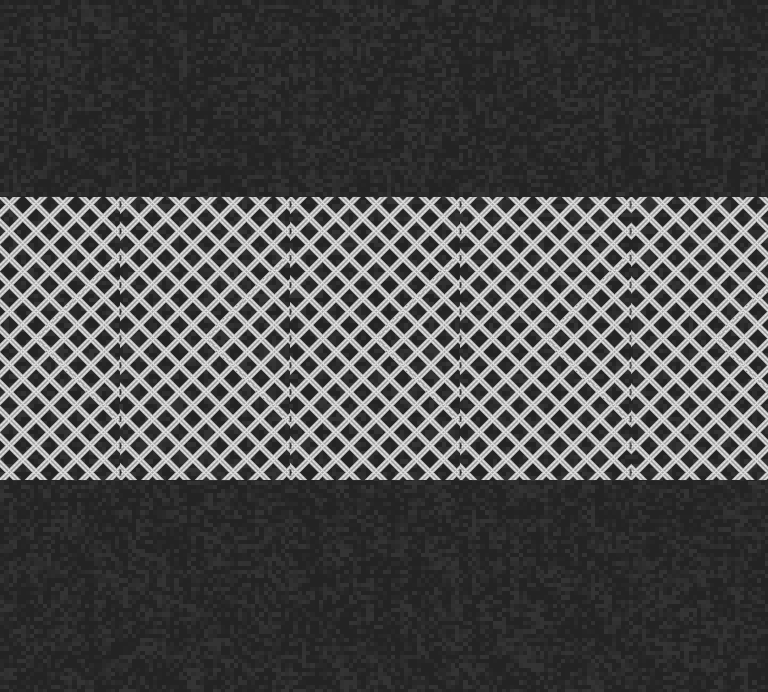
A WebGL 2 fragment shader for this pattern:

```glsl
#version 300 es
precision highp float;
// Woven wire lattice band, repeated in panels, across dark mottled blocks.
uniform vec2 u_resolution;
out vec4 outColor;

const float PANEL = 0.2214;      // panel width, in canvas widths
const float PANEL_MID = 0.4889;  // centre of one panel
const float BAND_MID = 0.0098;   // band centre above the canvas centre
const float BAND_HALF = 0.1843;
const float PITCH = 0.0349;      // distance between crossings in a row
const float WIRE_HALF = 0.0039;
const float BLOCK = PANEL / 40.0;

float hash(vec2 p) {
  return fract(sin(dot(p, vec2(127.1, 311.7))) * 43758.5453);
}

// Uneven dark blocks, with darker and lighter clusters
float mottledBlocks(vec2 p, float size) {
  vec2 cell = floor(p / size);
  float fine = hash(cell);
  float pairs = hash(floor(cell * vec2(0.5, 1.0)) + 41.0);
  float cluster = hash(floor(cell / 4.0) + 87.0);
  float mixed = 0.5 * fine + 0.32 * pairs + 0.18 * cluster;
  return 0.137 + 0.068 * smoothstep(0.35, 0.8, mixed);
}

// Distance to the nearest of evenly spaced parallel lines
float lineDistance(float across, float spacing) {
  return abs(fract(across / spacing + 0.5) - 0.5) * spacing;
}

// Two bright strands on a grey wire: x is tone, y is coverage
vec2 wire(float dist, float along, float halfWidth, float aa) {
  float cover = 1.0 - smoothstep(halfWidth - 0.5 * aa, halfWidth + 0.5 * aa, dist);
  float strand = 1.0 - smoothstep(0.0, 0.3 * halfWidth + 0.5 * aa, abs(dist - 0.5 * halfWidth));
  float twist = 0.5 + 0.5 * cos(along * 6.28318 / (1.3 * halfWidth));
  return vec2(0.63 + strand * (0.2 + 0.08 * twist), cover);
}

// Stepped wedge right of the panel centre, where the lattice is slightly displaced
vec2 displace(vec2 p, float stepSize, float amount) {
  float stairs = (floor(abs(p.y) / stepSize) + 0.5) * stepSize;
  return p - vec2(amount * step(stairs, p.x), 0.0);
}

void main() {
  vec2 p = (gl_FragCoord.xy - vec2(0.0, 0.5 * u_resolution.y)) / u_resolution.x;
  float aa = 1.0 / u_resolution.x;
  float tone = mottledBlocks(p + vec2(0.0, 1.0), BLOCK);

  // Panel space: origin at the middle of each panel
  vec2 local = p - vec2(PANEL_MID, BAND_MID);
  local.x = (fract(local.x / PANEL + 0.5) - 0.5) * PANEL;
  float band = 1.0 - smoothstep(-0.5 * aa, 0.5 * aa, abs(local.y) - BAND_HALF);

  // Crossing diagonal wires
  vec2 q = displace(local - vec2(0.001, 0.0), 0.25 * PITCH, 0.0016);
  vec2 diagonal = vec2(q.x + q.y, q.x - q.y) * 0.70711;
  float spacing = PITCH * 0.70711;
  vec2 rising = wire(lineDistance(diagonal.y, spacing), diagonal.x, WIRE_HALF, aa);
  vec2 falling = wire(lineDistance(diagonal.x, spacing), diagonal.y, WIRE_HALF, aa);
  float cover = max(rising.y, falling.y);
  float metal = max(rising.x * rising.y, falling.x * falling.y) / max(cover, 0.001);

  // Broken dark joint between panels
  float seam = 1.0 - smoothstep(0.0006, 0.0006 + aa, 0.5 * PANEL - abs(local.x));
  float dashes = smoothstep(0.45, 0.6, abs(fract(local.y / (0.5 * PITCH)) - 0.5) * 2.0);
  metal *= 1.0 - 0.6 * seam * dashes;

  tone = mix(tone, metal, cover * band);
  outColor = vec4(vec3(tone), 1.0);
}
```
